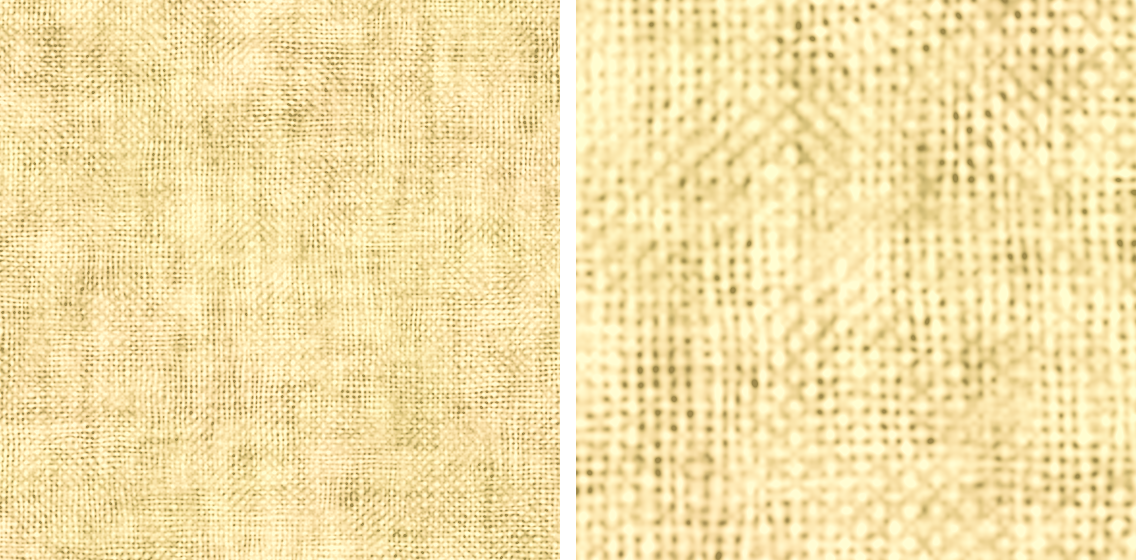
Left: the whole. Right: its middle third, enlarged.
Write a WebGL 2 fragment shader that draws this texture.

```glsl
#version 300 es
precision highp float;

uniform vec2 u_resolution;
out vec4 fragColor;

const float TAU = 6.2831853;
const vec2 THREADS = vec2(104.0, 108.0);  // threads across the canvas
const float WANDER = 0.4;                 // broad sideways drift, in threads
const float JITTER = 0.26;                // local sideways drift, in threads
const float GRID = 0.75;                  // roundness of each crossing
const float CHECKER = 0.8;                // over and under alternation
const float HOLE = 1.1;                   // depth of the gaps
const float STREAK = 0.52;                // variation between threads
const float SLUB = 0.36;                  // bands of several threads
const float CLOUD = 0.26;                 // broad light and dark areas
const float GRAIN_SCALE = 270.0;
const float GRAIN = 0.75;
const float TINT = 0.008;
const float TONE_STEP = 0.67;             // lightness between two tones
const float TONE_START = -2.3;

const int TONES = 7;
const vec3 PALETTE[TONES] = vec3[TONES](
    vec3(0.62, 0.54, 0.29),
    vec3(0.79, 0.70, 0.43),
    vec3(0.90, 0.80, 0.53),
    vec3(0.96, 0.86, 0.62),
    vec3(0.99, 0.91, 0.69),
    vec3(1.00, 0.95, 0.75),
    vec3(1.00, 0.99, 0.82));

// Integer hash of a lattice cell, from -1 to 1
float hash(ivec2 cell) {
    uvec2 q = uvec2(cell) * uvec2(1597334673u, 3812015801u);
    uint h = (q.x ^ q.y) * 1597334673u;
    h = (h ^ (h >> 15)) * 2246822519u;
    h ^= h >> 13;
    return float(h >> 8) / 8388608.0 - 1.0;
}

// Smooth value noise, from -1 to 1
float noise(vec2 p) {
    ivec2 cell = ivec2(floor(p));
    vec2 f = fract(p);
    f = f * f * (3.0 - 2.0 * f);
    float low = mix(hash(cell), hash(cell + ivec2(1, 0)), f.x);
    float high = mix(hash(cell + ivec2(0, 1)), hash(cell + ivec2(1, 1)), f.x);
    return mix(low, high, f.y);
}

// Thread coordinates: whole numbers lie on the thread centres
vec2 threadCoords(vec2 p) {
    vec2 broad = vec2(noise(p * vec2(9.0, 5.0) + 11.0),
                      noise(p * vec2(5.0, 9.0) + 37.0));
    vec2 local = vec2(noise(p * vec2(60.0, 24.0) + 53.0),
                      noise(p * vec2(24.0, 60.0) + 71.0));
    return p * THREADS + WANDER * broad + JITTER * local;
}

// Crossings, alternation and gaps of a plain weave
float weave(vec2 t, vec2 p) {
    vec2 ridge = cos(TAU * t);
    vec2 halfCos = cos(0.5 * TAU * t);
    vec2 halfSin = sin(0.5 * TAU * t);

    float balance = 0.5 + 0.5 * noise(p * 10.0 + 91.0);
    float slant = 0.9 * noise(p * 12.0 + 113.0);
    float openness = 1.0 + 0.45 * noise(p * 14.0 + 131.0)
                   + 0.6 * noise(p * 50.0 + 149.0);

    float grid = mix(ridge.x, ridge.y, clamp(balance, 0.2, 0.8));
    float checker = halfCos.x * halfCos.y + slant * halfSin.x * halfSin.y;
    float hole = 0.25 * (1.0 - ridge.x) * (1.0 - ridge.y) - 0.25;
    return openness * (GRID * grid - HOLE * hole)
         + CHECKER * (1.0 + 0.6 * noise(p * 17.0 + 167.0)) * checker;
}

// Uneven yarn: single threads, then wider slubs along both directions
float yarn(vec2 t, vec2 p) {
    float threads = noise(vec2(t.x, p.y * 18.0 + 181.0))
                  + noise(vec2(p.x * 18.0 + 199.0, t.y));
    float slubs = noise(p * vec2(38.0, 5.0) + 211.0)
                + noise(p * vec2(7.0, 38.0) + 229.0);
    return STREAK * threads + SLUB * slubs;
}

float clouds(vec2 p) {
    return CLOUD * (noise(p * 6.0 + 241.0) + noise(p * 15.0 + 257.0));
}

vec3 toneRamp(float lightness) {
    float x = clamp((lightness - TONE_START) / TONE_STEP, 0.0, float(TONES - 1));
    int i = min(int(x), TONES - 2);
    return mix(PALETTE[i], PALETTE[i + 1], x - float(i));
}

void main() {
    vec2 p = gl_FragCoord.xy / min(u_resolution.x, u_resolution.y);
    vec2 t = threadCoords(p);

    float lightness = weave(t, p) + yarn(t, p) + clouds(p);
    lightness += GRAIN * noise(p * GRAIN_SCALE + 277.0);

    // Slow drift between peach and olive yellow
    float drift = noise(p * 7.0 + 293.0) + 0.6 * noise(p * 22.0 + 307.0);
    vec3 colour = toneRamp(lightness) + TINT * drift * vec3(-0.6, 0.6, -1.0);
    fragColor = vec4(clamp(colour, 0.0, 1.0), 1.0);
}
```
